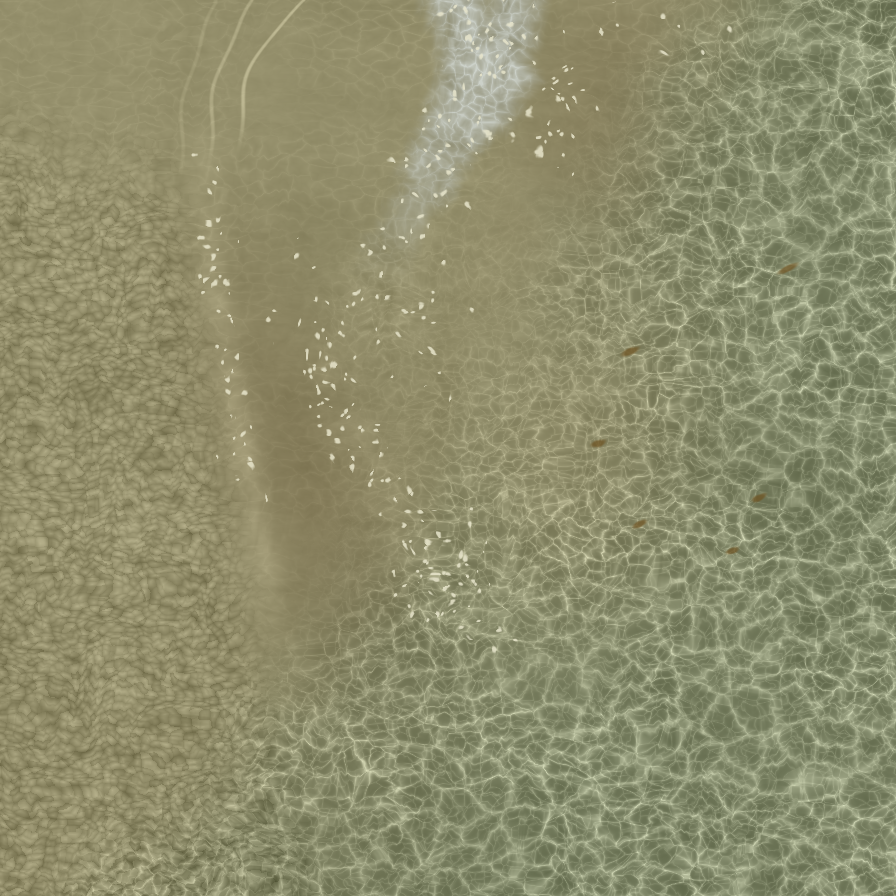
Write a WebGL 2 fragment shader that draws this texture.

```glsl
#version 300 es
precision highp float;
// Shallow clear water over sand seen from above: grainy flat on the left, a brown
// channel with pale streaks and foam, and a greener web of caustics on the right.
// Cellular noise makes grain, web and glints; layered sines bend and blotch them.
uniform vec2 u_resolution;
out vec4 fragColor;

vec2 hash2(vec2 p) {
  return fract(sin(vec2(dot(p, vec2(127.1, 311.7)), dot(p, vec2(269.5, 183.3)))) * 43758.5);
}

// Nearest distance, second nearest distance, random value of the nearest cell
vec3 cells(vec2 p) {
  vec2 base = floor(p), f = p - base;
  vec3 best = vec3(9.0, 9.0, 0.0);
  for (int j = -1; j <= 1; j++)
    for (int i = -1; i <= 1; i++) {
      vec2 o = vec2(i, j), h = hash2(base + o);
      float d = length(o + h - f);
      if (d < best.x) best = vec3(d, best.x, fract(h.x * 17.3 + h.y * 5.1));
      else best.y = min(best.y, d);
    }
  return best;
}

// Layered, rotated sines, roughly -1 to 1
float waves(vec2 p) {
  float sum = 0.0, amp = 0.6;
  for (int i = 0; i < 5; i++) {
    p = mat2(0.8, -0.6, 0.6, 0.8) * p * 1.6 + 1.7;
    p += 0.7 * sin(p.yx * 1.2);
    sum += amp * sin(p.x) * cos(p.y * 0.8);
    amp *= 0.7;
  }
  return sum;
}

// Bright cell borders, centred on zero
float web(vec2 p, float sharpness) {
  vec3 c = cells(p);
  return exp(-sharpness * (c.y - c.x)) - 1.5 / sharpness;
}

float spot(vec2 p, vec2 centre, vec2 size) {
  vec2 d = (p - centre) / size;
  return exp(-dot(d, d));
}

float glints(vec2 p, float density) {
  vec3 c = cells(p * vec2(115.0, 105.0));
  float radius = 0.16 + 0.2 * fract(c.z * 31.0);
  return (1.0 - smoothstep(radius * 0.5, radius * 1.4, c.x)) * step(1.0 - density, c.z);
}

void main() {
  vec2 p = gl_FragCoord.xy / u_resolution;
  float blotch = waves(p * 6.0), ripple = waves(p * 22.0 + 4.0);
  vec2 bent = p + 0.008 * vec2(ripple, waves(p * 20.0 + 9.0));

  // Regions
  float drop = 0.87 - p.y;
  float streakX = 0.21 + 0.08 * drop + 0.13 * drop * drop + 0.006 * blotch;
  float flat_ = (1.0 - smoothstep(-0.06, 0.02, p.x - streakX))
              * (1.0 - smoothstep(0.78, 0.93, p.y + 0.25 * p.x + 0.02 * blotch));
  float deep = smoothstep(-0.1, 0.11, p.x - 0.05 - 0.75 * pow(p.y, 0.75) + 0.04 * blotch);
  float warm = spot(p, vec2(0.62, 0.52), vec2(0.17, 0.2));
  float green = deep * (1.0 - 0.8 * warm) * smoothstep(0.3, 1.1, p.x + 0.45 * (1.0 - p.y));
  float channel = (1.0 - deep) * (1.0 - flat_);

  // Bed colour
  vec3 col = mix(vec3(0.575, 0.555, 0.415), vec3(0.49, 0.52, 0.40), green);
  float brown = spot(p, vec2(0.33 + 0.3 * (0.5 - p.y), 0.46), vec2(0.09, 0.25))
              + 0.7 * spot(p, vec2(0.68, 0.87), vec2(0.11, 0.16));
  col -= vec3(0.055, 0.07, 0.065) * brown * (1.0 - 0.5 * green);
  float light = 0.018 * blotch + 0.012 * ripple * (0.4 + deep + channel * (1.0 - p.y));

  // Fine sand grain
  vec3 grain = cells(bent * vec2(100.0, 150.0));
  light += (0.08 + 0.92 * flat_) * (0.17 * (0.42 - grain.x) + 0.09 * (grain.z - 0.5));
  light += (flat_ + 0.5 * channel) * 0.022 * waves(p * vec2(38.0, 75.0));

  // Caustic web, finer on the warm shelf and broader in the green water
  float patchy = clamp(0.65 + 0.5 * waves(p * 11.0 + 2.0), 0.15, 1.3);
  float shelf = max(deep, 0.7 * warm);
  light += shelf * patchy * 0.20 * web(bent * vec2(46.0, 60.0), 10.0);
  light += deep * (0.4 + green) * 0.14 * web(bent * vec2(25.0, 32.0) + 7.0, 6.5);
  light += shelf * 0.09 * web(bent * vec2(85.0, 100.0) + 3.0, 7.0);
  light += channel * 0.05 * patchy * web(bent * vec2(40.0, 75.0), 7.0);

  // Two pale streaks along the channel
  float streak2X = 0.345 + 0.55 * (0.62 - p.y) + 0.012 * blotch;
  float span1 = smoothstep(0.24, 0.42, p.y) * (1.0 - smoothstep(0.72, 0.9, p.y));
  float span2 = smoothstep(0.26, 0.34, p.y) * (1.0 - smoothstep(0.58, 0.66, p.y));
  float streak1 = span1 * exp(-pow((p.x - streakX - 0.012) / 0.018, 2.0));
  float streak2 = span2 * exp(-pow((p.x - streak2X) / 0.03, 2.0));
  light += streak1 * (0.065 + 0.03 * ripple) + streak2 * (0.025 + 0.03 * ripple);

  // Thin curved wave crests near the top
  for (int i = 0; i < 3; i++) {
    float k = float(i), t = clamp((p.y - 0.82 + 0.02 * k) / 0.18, 0.0, 1.2);
    float crestX = 0.267 - 0.033 * k + 0.073 * t * t * t / (1.0 + k) + 0.003 * sin(p.y * 60.0 + k);
    float crest = 1.0 - smoothstep(0.0005, 0.0035, abs(p.x - crestX));
    light += crest * smoothstep(0.0, 0.4, t) * (0.15 - 0.05 * k);
  }
  col += light * vec3(1.0, 0.99, 0.95);

  // Foam tongue with a notch, thinning into broken froth
  float foamX = 0.43 + 0.11 * smoothstep(0.68, 0.93, p.y) + 0.012 * ripple;
  float foamW = mix(0.035, 0.07, smoothstep(0.7, 1.0, p.y));
  float foam = (1.0 - smoothstep(0.35, 1.1, abs(p.x - foamX) / foamW)) * smoothstep(0.66, 0.92, p.y);
  foam *= 1.0 - 0.75 * spot(p, vec2(0.545, 1.01), vec2(0.012, 0.04));
  float froth = 0.55 + 0.3 * waves(p * 50.0) + 0.5 * web(bent * 70.0, 5.0);
  col = mix(col, vec3(0.56, 0.57, 0.51), 0.6 * foam);
  col = mix(col, vec3(0.80, 0.82, 0.79), foam * clamp(froth, 0.0, 1.0));
  float broken = spot(p, vec2(0.43, 0.66), vec2(0.07, 0.07));
  col += broken * 0.09 * (froth - 0.45);

  // Sun glints
  float density = 0.35 * streak1 * smoothstep(0.42, 0.5, p.y) + 0.3 * streak2 + 0.3 * foam + 0.22 * broken;
  density += 0.4 * spot(p, vec2(0.365, 0.57), vec2(0.025, 0.05));
  density += 0.5 * spot(p, vec2(0.505, 0.36), vec2(0.035, 0.055));
  density += 0.35 * spot(p, vec2(0.62, 0.87), vec2(0.03, 0.06)) + 0.3 * spot(p, vec2(0.71, 0.98), vec2(0.05, 0.025));
  col = mix(col, vec3(0.91, 0.90, 0.80), 0.85 * glints(bent, min(density, 0.6)));

  // Drifting scraps of weed
  for (int i = 0; i < 6; i++) {
    vec2 h = hash2(vec2(float(i), 3.0));
    vec2 d = p - vec2(0.64 + 0.32 * h.x, 0.12 + 0.6 * h.y);
    d = mat2(0.9, -0.4, 0.4, 0.9) * d + 0.002 * ripple;
    float scrap = 1.0 - smoothstep(0.5, 1.2, length(d / vec2(0.005 + 0.008 * h.y, 0.004)));
    col = mix(col, vec3(0.43, 0.33, 0.14), 0.75 * scrap);
  }
  fragColor = vec4(clamp(col, 0.0, 1.0), 1.0);
}
```
